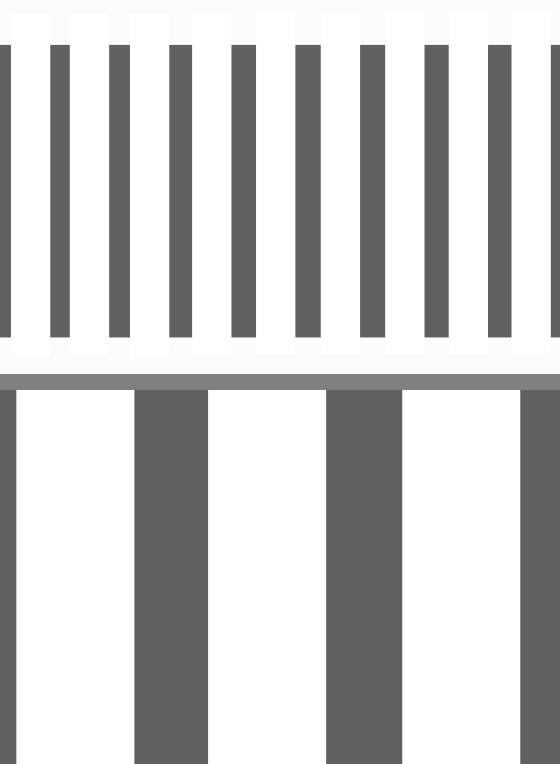
Top: the whole. Bottom: its middle third, enlarged.
This pattern is drawn by a Shadertoy shader. Its source:

```glsl
// Nine white upright bars, unevenly spaced and gently rising, over a wide grey band.

const vec3 PAPER_COLOR = vec3(0.984);
const vec3 BAND_COLOR = vec3(0.378);
const vec3 BAR_COLOR = vec3(1.0);

// Lengths are fractions of the canvas height; the canvas is ASPECT wide.
const float ASPECT = 1.5;
const float BAND_CENTER = 0.4888;
const float BAND_HALF_HEIGHT = 0.3911;

const int BAR_COUNT = 9;
const vec2 BAR_HALF_SIZE = vec2(0.0527, 0.4574);
const vec2 FIRST_BAR_CENTER = vec2(0.0820, 0.5043);
const vec2 BAR_STEP = vec2(0.1676, 0.00125);

// Spacing drift: a broad bow plus a skew toward the left.
const float DRIFT_BOW = 0.0139;
const float DRIFT_SKEW = 0.0066;
const float PI = 3.14159265;

float boxDistance(vec2 p, vec2 halfSize) {
    vec2 d = abs(p) - halfSize;
    return length(max(d, 0.0)) + min(max(d.x, d.y), 0.0);
}

// Antialiased fill, one pixel wide at the edge.
float coverage(float dist, float pixel) {
    return clamp(0.5 - dist / pixel, 0.0, 1.0);
}

vec2 barCenter(int index) {
    float i = float(index);
    float phase = PI * i / float(BAR_COUNT - 1);
    float drift = DRIFT_BOW * sin(phase) + DRIFT_SKEW * sin(2.0 * phase);
    return FIRST_BAR_CENTER + i * BAR_STEP - vec2(drift, 0.0);
}

void mainImage(out vec4 fragColor, in vec2 fragCoord) {
    vec2 p = fragCoord / iResolution.xy * vec2(ASPECT, 1.0);
    float pixel = 1.0 / iResolution.y;

    // Band across the full width
    float bandDist = abs(p.y - BAND_CENTER) - BAND_HALF_HEIGHT;
    vec3 color = mix(PAPER_COLOR, BAND_COLOR, coverage(bandDist, pixel));

    // Bars on top
    float barDist = 1.0;
    for (int i = 0; i < BAR_COUNT; i++) {
        barDist = min(barDist, boxDistance(p - barCenter(i), BAR_HALF_SIZE));
    }
    color = mix(color, BAR_COLOR, coverage(barDist, pixel));

    fragColor = vec4(color, 1.0);
}
```
